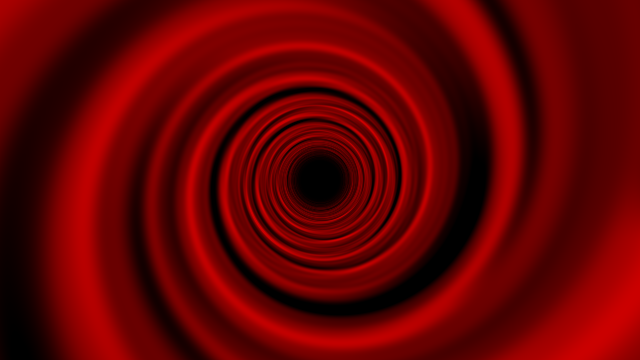
This background is drawn by a WebGL 2 fragment shader. Its source:

```glsl
#version 300 es
precision highp float;

uniform vec2 u_resolution;
out vec4 outColor;

const float TAU = 6.2831853;

// Soft bump on a phase that wraps around every whole turn
float arm(float phase, float center, float width) {
    float d = fract(phase - center + 0.5) - 0.5;
    return exp(-d * d / (width * width));
}

// Weight that favours one direction around the core
float toward(float angle, float direction) {
    return max(cos(angle - direction), 0.0);
}

// Fine rings, evenly spaced in the logarithm of the radius
float fineRings(float turn, float radius) {
    float sum = 0.0;
    float frequency = 5.0;
    for (int i = 1; i <= 4; i++) {
        float k = float(i);
        sum += sin(TAU * (turn + frequency * log(radius)) + k * k * 1.7) / sqrt(k);
        frequency *= 1.47;
    }
    return sum;
}

void main() {
    vec2 p = (gl_FragCoord.xy - 0.5 * u_resolution) / u_resolution.y;
    float radius = max(length(p), 0.02);
    float angle = atan(p.y, p.x);
    float turn = angle / TAU;
    float inner = smoothstep(0.25, 0.2, radius);
    float outer = smoothstep(0.33, 0.5, radius);
    float rim = smoothstep(0.6, 0.8, radius);

    // Spiral phase: winds tighter toward the core
    float phase = turn + pow(radius, -0.8) / 1.5;
    phase += 0.22 * smoothstep(0.24, 0.18, radius);

    // Bright arms
    float sway = 0.06 * cos(angle - 0.5) * smoothstep(0.9, 0.6, radius);
    sway -= 0.035 * toward(angle, 4.4) * outer;
    float light = (0.32 - 0.06 * rim) * arm(phase, 0.07 + sway, 0.065);
    light += (0.12 - 0.2 * cos(angle + 0.05)) * arm(phase, 0.43, 0.065);
    float lowerRight = rim * toward(angle, -0.4);
    float glow = 0.30 - 0.24 * toward(angle, 3.6) + 0.08 * lowerRight;
    glow = mix(glow, -0.12, rim * smoothstep(-0.18, 0.06, p.y));
    light += glow * arm(phase, 0.72 - 0.06 * lowerRight, 0.055 + 0.02 * lowerRight);
    light += 0.10 * toward(angle, 1.8) * outer * arm(phase, 0.55, 0.12);
    light += 0.12 * toward(angle, 0.3) * outer * arm(phase, 0.96, 0.035);

    // Main dark gap, widest at the lower right
    float lowerGap = toward(angle, -0.9) * smoothstep(0.27, 0.35, radius);
    float gap = 0.43 - 0.34 * outer * (1.0 - rim) * toward(angle, 1.35);
    gap -= 0.2 * rim * toward(angle, 2.1);
    gap *= 1.0 - 0.7 * inner * toward(angle, 4.7);
    light -= (gap + 0.06 * lowerGap) * arm(phase, 0.28 - 0.01 * lowerGap, 0.07 + 0.035 * lowerGap);
    light -= 0.2 * toward(angle, 0.2) * smoothstep(0.3, 0.37, radius) * arm(phase, 0.38, 0.085);

    // Lesser gaps
    light -= 0.36 * outer * toward(angle, 3.75) * arm(phase, 0.65, 0.05);
    light -= (0.03 + 0.18 * toward(angle, 3.3) + 0.1 * toward(angle, -0.5)) * arm(phase, 0.86, 0.065);
    light -= 0.25 * (1.0 - outer) * toward(angle, 4.6) * arm(phase, 0.8, 0.04);
    light -= 0.40 * toward(angle, 0.8) * outer * arm(phase, 0.03, 0.042);

    // Soft streaks outside, crisp rings inside
    light *= mix(0.4, 1.0, smoothstep(0.09, 0.2, radius));
    light += 0.025 * sin(TAU * 7.0 * phase) + 0.02 * sin(TAU * 11.0 * phase + 1.0);
    light += 0.078 * smoothstep(0.34, 0.17, radius) * fineRings(turn, radius);

    // Black core
    float brightness = clamp(0.41 + light, 0.0, 0.8);
    brightness *= smoothstep(0.05, 0.115, radius);
    outColor = vec4(brightness, 0.0, 0.0, 1.0);
}
```
